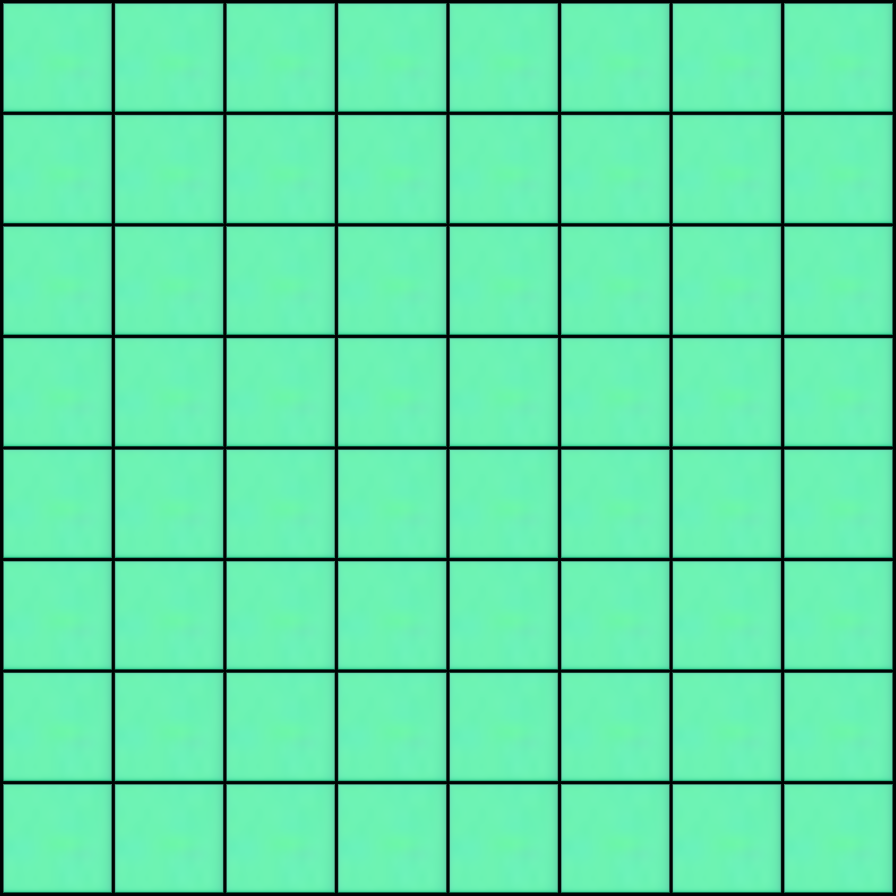
A three.js fragment shader for this pattern:

```glsl
// Grid of glossy mint tiles, eight across and eight down, parted by black joints.
// Each tile repeats one faint mottled glaze from value noise and soft spots;
// distances to its four sides shade the rim, and to the nearest joint the lines.

varying vec2 vUv;

const float TILES = 8.0;
const float PITCH = 0.1245;        // tile spacing in canvas units
const float JOINT_HALF = 0.0019;   // half the joint width
const float EDGE_SOFT = 0.0010;    // smoothing of the joint edge
const float RIM_WIDTH = 0.0022;    // fade of the top and left rims
const float SHADE_WIDTH = 0.0045;  // fade of the right rim
const float LIP_WIDTH = 0.0016;    // saturated strip along the bottom
const float MOTTLE = 0.030;        // strength of the glaze variation

const vec3 GLAZE = vec3(0.42, 0.95, 0.71);
const vec3 RIM = vec3(0.42, 0.88, 0.72);
const vec3 SHADE = vec3(0.38, 0.82, 0.66);
const vec3 LIP = vec3(0.12, 0.77, 0.52);
const vec3 JOINT = vec3(0.00, 0.01, 0.01);
const vec3 WARM_TINT = vec3(0.01, 0.02, -0.05);
const vec3 COOL_TINT = vec3(0.01, -0.025, 0.01);

float hash(vec2 p) {
  vec3 q = fract(vec3(p.xyx) * 0.1031);
  q += dot(q, q.yzx + 33.33);
  return fract((q.x + q.y) * q.z);
}

float valueNoise(vec2 p) {
  vec2 cell = floor(p);
  vec2 f = fract(p);
  f = f * f * (3.0 - 2.0 * f);
  float low = mix(hash(cell), hash(cell + vec2(1.0, 0.0)), f.x);
  float high = mix(hash(cell + vec2(0.0, 1.0)), hash(cell + 1.0), f.x);
  return mix(low, high, f.y);
}

float spot(vec2 p, vec2 center, vec2 radius) {
  vec2 d = (p - center) / radius;
  return exp(-dot(d, d));
}

// Glaze colour at a position from 0 to 1 within the tile.
vec3 glaze(vec2 p) {
  float clouds = valueNoise(p * 5.0 + 3.0) - 0.5;
  float streaks = valueNoise(p * vec2(13.0, 7.0) + 17.0) - 0.5;
  vec3 color = GLAZE + MOTTLE * (clouds * vec3(0.6, 0.3, -1.2) + streaks * vec3(0.8, 0.3, 0.4));
  color += WARM_TINT * spot(p, vec2(0.58, 0.46), vec2(0.16, 0.09));
  color += COOL_TINT * spot(p, vec2(0.72, 0.36), vec2(0.12, 0.07));
  return color;
}

void main() {
  // Lattice centred on the canvas, with joints along its outer border.
  vec2 lattice = (vUv - 0.5) / PITCH + 0.5 * TILES;
  vec2 local = fract(lattice);

  // Distances from the joint edges into the tile.
  vec2 fromLow = local * PITCH - JOINT_HALF;
  vec2 fromHigh = (1.0 - local) * PITCH - JOINT_HALF;
  vec2 nearest = min(fromLow, fromHigh);

  // Glaze and rims.
  vec3 color = glaze(local);
  float rim = exp(-max(min(fromLow.x, fromHigh.y), 0.0) / RIM_WIDTH);
  color = mix(color, RIM, rim);
  color = mix(color, SHADE, exp(-max(fromHigh.x, 0.0) / SHADE_WIDTH));
  color = mix(color, LIP, exp(-max(fromLow.y, 0.0) / LIP_WIDTH));

  // Joints, continued to the canvas border.
  float tile = smoothstep(-EDGE_SOFT, EDGE_SOFT, min(nearest.x, nearest.y));
  vec2 outside = abs(vUv - 0.5) - 0.5 * TILES * PITCH;
  tile *= 1.0 - step(0.0, max(outside.x, outside.y));
  color = mix(JOINT, color, tile);

  gl_FragColor = vec4(color, 1.0);
}
```
